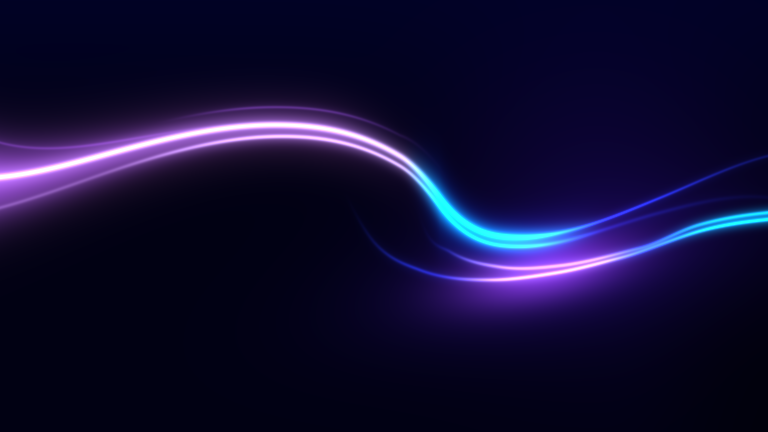
Give the GLSL for this background, as a Shadertoy shader.

```glsl
// Curve knots: x, height, slope (all in units of canvas height)
const vec3 MAIN[8] = vec3[8](
    vec3(0.0, 0.590, 0.10), vec3(0.232, 0.639, 0.27), vec3(0.637, 0.711, 0.0),
    vec3(0.926, 0.639, -0.6), vec3(1.018, 0.544, -1.35), vec3(1.204, 0.451, 0.0),
    vec3(1.528, 0.542, 0.41), vec3(1.778, 0.639, 0.25));
const vec3 LOWER[8] = vec3[8](
    vec3(0.799, 0.549, -1.9), vec3(0.868, 0.437, -1.1), vec3(0.972, 0.375, -0.38),
    vec3(1.134, 0.352, 0.0), vec3(1.285, 0.368, 0.16), vec3(1.435, 0.403, 0.26),
    vec3(1.620, 0.465, 0.28), vec3(1.778, 0.492, 0.10));
const vec3 BRANCH[8] = vec3[8](
    vec3(0.963, 0.520, -3.0), vec3(0.990, 0.455, -1.6), vec3(1.042, 0.417, -0.6),
    vec3(1.157, 0.382, -0.15), vec3(1.296, 0.385, 0.11), vec3(1.480, 0.425, 0.25),
    vec3(1.620, 0.480, 0.28), vec3(1.778, 0.508, 0.10));

const vec3 NIGHT = vec3(0.004, 0.003, 0.075);
const vec3 NAVY = vec3(0.0, 0.004, 0.075);
const vec3 INDIGO = vec3(0.045, 0.012, 0.13);
const vec3 DUSK = vec3(0.17, 0.085, 0.14);
const vec3 VIOLET = vec3(0.42, 0.22, 0.62);
const vec3 MAGENTA = vec3(0.43, 0.19, 0.56);
const vec3 PEARL = vec3(0.80, 0.70, 0.90);
const vec3 CYAN = vec3(0.08, 0.72, 0.80);
const vec3 BLUE = vec3(0.12, 0.20, 0.82);
const float STRAND_WIDTH = 0.0055;
const float THIN_WIDTH = 0.0035;

// Piecewise cubic: returns height and slope at x
vec2 curve(vec3 knots[8], float x) {
    vec3 a = knots[0], b = knots[1];
    for (int i = 1; i < 7; i++) {
        if (x >= knots[i].x) {
            a = knots[i];
            b = knots[i + 1];
        }
    }
    float span = b.x - a.x;
    float t = clamp((x - a.x) / span, 0.0, 1.0);
    float rise = b.y - a.y;
    float m = a.z * span, n = b.z * span;
    float c2 = 3.0 * rise - 2.0 * m - n;
    float c3 = m + n - 2.0 * rise;
    return vec2(a.y + t * (m + t * (c2 + t * c3)),
                (m + t * (2.0 * c2 + 3.0 * t * c3)) / span);
}

float bell(float d, float width) {
    d /= width;
    return exp(-d * d);
}

// Bright core with a soft surrounding glow
float strand(float d, float width) {
    width = max(width, 0.7 / iResolution.y);
    return bell(d, width) + 0.22 * bell(d, width * 3.5);
}

// Fades in over a..b and out over c..d
float span(float x, float a, float b, float c, float d) {
    return smoothstep(a, b, x) * (1.0 - smoothstep(c, d, x));
}

void mainImage(out vec4 fragColor, in vec2 fragCoord) {
    vec2 p = fragCoord / iResolution.y;
    p.x *= 1.7778 * iResolution.y / iResolution.x;
    float x = p.x;

    // Backdrop
    vec3 col = NIGHT + NAVY * smoothstep(0.55, 1.1, p.y);
    col += INDIGO * exp(-dot((p - vec2(1.38, 0.53)) / vec2(0.36, 0.32),
                             (p - vec2(1.38, 0.53)) / vec2(0.36, 0.32)));
    col *= 1.0 - 0.4 * smoothstep(1.4, 1.8, x) * (1.0 - smoothstep(0.1, 0.5, p.y));

    // Signed distances to the main ribbon
    vec2 c = curve(MAIN, x);
    float stretch = inversesqrt(1.0 + c.y * c.y);
    float rise = p.y - c.x;
    float d = rise * stretch;
    float tail = max(x - 1.35, 0.0);
    float lowerGap = 0.021 + 0.05 * exp(-x / 0.3) + 0.41 * tail * tail;
    float dLower = (rise + lowerGap) * stretch;
    float dUpper = (rise - 0.08 * exp(-x / 0.22)) * stretch;

    // Wide haze and violet body on the left
    float left = 1.0 - smoothstep(0.72, 1.04, x);
    float flare = exp(-x / 0.32);
    col += DUSK * left * bell(d + 0.006, 0.072 + 0.055 * flare);
    col += VIOLET * left * (0.45 + 0.55 * flare) * bell(d + 0.008, 0.026 + 0.054 * flare);

    // Cyan bend
    float bend = span(x, 0.93, 1.04, 1.16, 1.42);
    col += vec3(0.0, 0.42, 0.48) * bend * bell(d + 0.008, 0.023);
    col += vec3(0.01, 0.09, 0.32) * bend * bell(d + 0.008, 0.05);

    // Ribbon strands
    vec3 ribbon = mix(PEARL, CYAN, smoothstep(0.92, 1.03, x));
    ribbon = mix(ribbon, BLUE, smoothstep(1.22, 1.42, x));
    float fade = 1.0 - 0.75 * smoothstep(1.35, 1.78, x);
    float width = mix(STRAND_WIDTH * 1.25, THIN_WIDTH, smoothstep(1.15, 1.4, x));
    col += ribbon * fade * strand(d, width);
    float lowerGain = mix(0.2, 0.75, smoothstep(0.2, 0.65, x));
    lowerGain *= 1.0 - 0.6 * smoothstep(1.2, 1.45, x);
    col += ribbon * fade * lowerGain * strand(dLower, STRAND_WIDTH * 0.85);
    col += VIOLET * 0.3 * (1.0 - smoothstep(0.2, 0.6, x)) * strand(dUpper, THIN_WIDTH);
    col += VIOLET * 0.4 * span(x, 0.35, 0.6, 0.75, 1.05) * strand(d - 0.041, THIN_WIDTH);

    // Magenta cloud under the bend
    vec2 q = p - vec2(1.26, 0.372);
    q.y -= 0.2 * q.x;
    q /= vec2(0.19, 0.07);
    col += MAGENTA * exp(-dot(q, q));
    col += vec3(0.06, 0.02, 0.18) * exp(-0.25 * dot(q, q));

    // Lower pair of strands
    vec3 pair = mix(BLUE * 0.55, PEARL * 0.85, smoothstep(1.0, 1.2, x));
    pair = mix(pair, vec3(0.16, 0.42, 0.92), smoothstep(1.36, 1.5, x));
    pair = mix(pair, CYAN, smoothstep(1.5, 1.66, x));
    vec2 lower = curve(LOWER, x);
    vec2 branch = curve(BRANCH, x);
    float e = (p.y - lower.x) * inversesqrt(1.0 + lower.y * lower.y);
    float f = (p.y - branch.x) * inversesqrt(1.0 + branch.y * branch.y);
    col += pair * smoothstep(0.79, 0.98, x) * strand(e, THIN_WIDTH * 1.2);
    col += pair * 0.75 * smoothstep(0.96, 1.1, x) * strand(f, THIN_WIDTH * 1.2);
    col += vec3(0.0, 0.28, 0.42) * smoothstep(1.5, 1.72, x) * bell(e - 0.007, 0.018);

    fragColor = vec4(clamp(col, 0.0, 1.0), 1.0);
}
```
